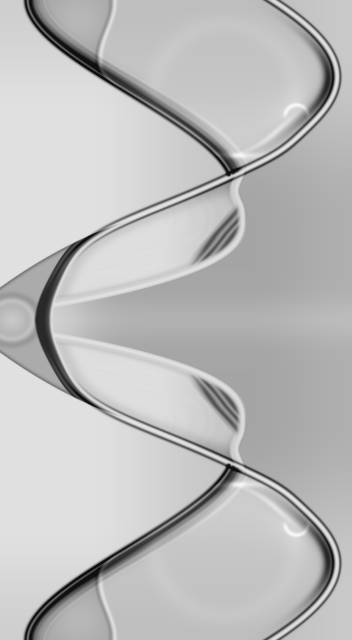
Write a WebGL 1 fragment shader that draws this background.

```glsl
precision highp float;
uniform vec2 u_resolution;

float bump(float x, float center, float width) {
  float t = (x - center) / width;
  return exp(-t * t);
}

vec2 gradientAt(vec2 cell) {
  float a = 6.2832 * fract(sin(dot(cell, vec2(127.1, 311.7))) * 4375.85);
  return vec2(cos(a), sin(a));
}

float gradientNoise(vec2 p) {
  vec2 i = floor(p), f = fract(p), e = vec2(1.0, 0.0);
  vec2 w = f * f * (3.0 - 2.0 * f);
  return mix(mix(dot(gradientAt(i), f), dot(gradientAt(i + e), f - e), w.x),
             mix(dot(gradientAt(i + e.yx), f - e.yx), dot(gradientAt(i + 1.0), f - 1.0), w.x), w.y);
}

// Ribbon outlines: horizontal position at height h from the mirror axis
float frontEdge(float h) {
  return 2.335 - 1.715 * cos(1.076 * h) - 0.35 * bump(h, 1.02, 0.48) + 0.06 * bump(h, 2.0, 0.22);
}

float backEdge(float h) {
  return 0.3 + 2.48 * smoothstep(0.0, 2.27, 3.84 - h);
}

float lobeEdge(float h) {
  float u = max((1.2 - h) / 1.06, 0.0);
  return 2.96 - 2.34 * pow(u, 2.5) - 0.08 * bump(h, 1.55, 0.15);
}

// Signed distance across an outline sampled at h - 0.01 and h + 0.01
float across(float x, float below, float above) {
  return (x - 0.5 * (below + above)) / length(vec2(1.0, (above - below) / 0.02));
}

void main() {
  float pixel = 7.68 / u_resolution.y;
  vec2 p = gl_FragCoord.xy * pixel;
  float x = p.x, h = abs(p.y - 3.84), lo = h - 0.01, hi = h + 0.01;
  float front = across(x, frontEdge(lo), frontEdge(hi));
  float back = across(x, backEdge(lo), backEdge(hi));
  float lobe = across(x, lobeEdge(lo), lobeEdge(hi));
  float cuff = (0.39 + 0.72 * x - 0.13 * x * x - h) / 1.15;
  float rightSide = smoothstep(-pixel, pixel, front);
  float leftSide = 1.0 - rightSide;

  // Backdrop on both sides of the ribbon
  float leftTone = 0.88 - 0.1 * smoothstep(1.0, 2.7, x) - 0.07 * smoothstep(2.4, 3.84, h);
  float rightTone = 0.645 + 0.1 * smoothstep(1.2, 3.2, h) + 0.05 * bump(h, 0.0, 0.25)
                  + 0.04 * smoothstep(3.0, 4.2, x) + 0.12 * bump(x, 0.6, 0.5);
  float tone = mix(leftTone, rightTone, rightSide);

  // Upper glass with a smoky pocket at its outer end
  float glass = 0.765 + 0.04 * bump(h, 2.2, 0.5) - 0.02 * smoothstep(3.0, 3.84, h);
  float pocketEdge = 1.18 + 0.17 * smoothstep(3.15, 3.8, h) + 0.25 * (1.0 - smoothstep(2.7, 3.05, h));
  float pocket = x - pocketEdge, pocketFade = smoothstep(2.65, 3.0, h);
  float smoke = 0.65 + 0.07 * bump(length(vec2(x - 0.95, h - 3.6)), 0.0, 0.35);
  glass = mix(glass, smoke, pocketFade * (1.0 - smoothstep(-0.03, 0.02, pocket)));
  glass += pocketFade * (0.12 * bump(pocket, 0.03, 0.025) - 0.1 * bump(pocket, -0.02, 0.025));

  // Dark folds and silky streaks along the back edge
  float streak = gradientNoise(vec2(back * 28.0, h * 1.3));
  float thick = 0.035 + 0.05 * bump(h, 3.1, 0.45) + 0.05 * bump(h, 1.85, 0.2);
  glass += 0.22 * streak * bump(back, 0.1, 0.12) + 0.05 * bump(back, 0.24, 0.03) * bump(h, 2.3, 0.5);
  glass -= 0.2 * bump(back, 0.08, 0.11) + 0.45 * bump(back, 0.06, thick);
  glass += 0.28 * bump(back, 0.035, 0.014);

  // Shadow and highlights inside the outer bend
  float bend = bump(h, 2.85, 0.48);
  glass -= 0.62 * bend * bump(front, -0.11, 0.06) + 0.12 * bump(front, -0.18, 0.1) * bump(h, 2.4, 0.4);
  glass += 0.14 * bump(front, -0.23, 0.04) * bump(h, 2.25, 0.25);
  glass += 0.16 * bump(h, 1.97 + 0.25 * (x - 2.9) * (x - 2.9), 0.035) * bump(x, 2.85, 0.3);
  float hook = length(vec2(x - 3.56, h - 2.44));
  glass += 0.15 * bump(hook, 0.14, 0.025) * smoothstep(2.4, 2.5, h);
  glass += 0.04 * bump(hook, 0.0, 0.3) + 0.025 * bump(length(vec2(x - 2.7, h - 2.7)), 0.85, 0.12);
  tone = mix(tone, glass, leftSide * smoothstep(-pixel, pixel, back));
  tone -= leftSide * 0.5 * bump(back, 0.0, 0.02);

  // Pale lower lobe with its rim
  float pale = 0.87 - 0.1 * smoothstep(1.8, 2.9, x) - 0.1 * smoothstep(1.35, 1.7, h);
  pale -= 0.08 * bump(front, 0.06, 0.09);
  pale += 0.012 * gradientNoise(vec2(lobe * 18.0, x * 2.0));
  pale = mix(pale, 0.81, smoothstep(-0.14, -0.1, lobe));
  pale += 0.07 * bump(lobe, -0.035, 0.025) - 0.04 * bump(lobe, -0.13, 0.03);
  pale -= 0.2 * bump(lobe, 0.0, 0.025) * smoothstep(0.6, 1.3, h);

  // Fanned dark reflection near the lobe tip
  float fan = 1.16 * (x - 2.3) + 0.78 - h;
  float leaf = smoothstep(-0.02, 0.06, fan) * (1.0 - smoothstep(-0.13, -0.06, lobe))
             * smoothstep(2.2, 2.5, x) * (1.0 - smoothstep(1.2, 1.55, h));
  float ribs = 0.5 + 0.5 * sin(fan * 48.0 + 3.0 * gradientNoise(vec2(fan * 5.0, h * 3.0)));
  pale = mix(pale, 0.27 + 0.3 * ribs, leaf * 0.9);
  tone = mix(tone, pale, rightSide * (1.0 - smoothstep(-pixel, pixel, lobe)));

  // Smoked cuff, its almond glint and dark inner band
  float almond = length(vec2((x - 0.14) * 0.9, h));
  float smoked = 0.67 + 0.11 * bump(almond, 0.0, 0.17) + 0.07 * bump(almond, 0.23, 0.03);
  smoked -= 0.08 * bump(almond, 0.3, 0.04) + 0.22 * bump(cuff, 0.0, 0.03);
  float bandWidth = 0.2 - 0.09 * h;
  float depth = -front / bandWidth;
  float band = 0.16 + 0.2 * (1.0 - smoothstep(0.0, 0.5, depth));
  band += 0.14 * (0.5 + 0.5 * sin(depth * 16.0 + h * 3.0)) * smoothstep(0.25, 0.7, h);
  smoked = mix(smoked, band, 1.0 - smoothstep(0.88, 1.08, depth));
  tone = mix(tone, smoked, leftSide * smoothstep(-pixel, pixel, cuff));

  // Polished front rim
  float upper = smoothstep(0.6, 1.3, h);
  tone -= upper * (0.48 * bump(front, -0.05, 0.018) + 0.45 * bump(front, 0.035, 0.016));
  tone = mix(tone, 0.93, 0.75 * bump(front, -0.004, 0.018));
  gl_FragColor = vec4(vec3(clamp(tone, 0.06, 0.96)), 1.0);
}
```
